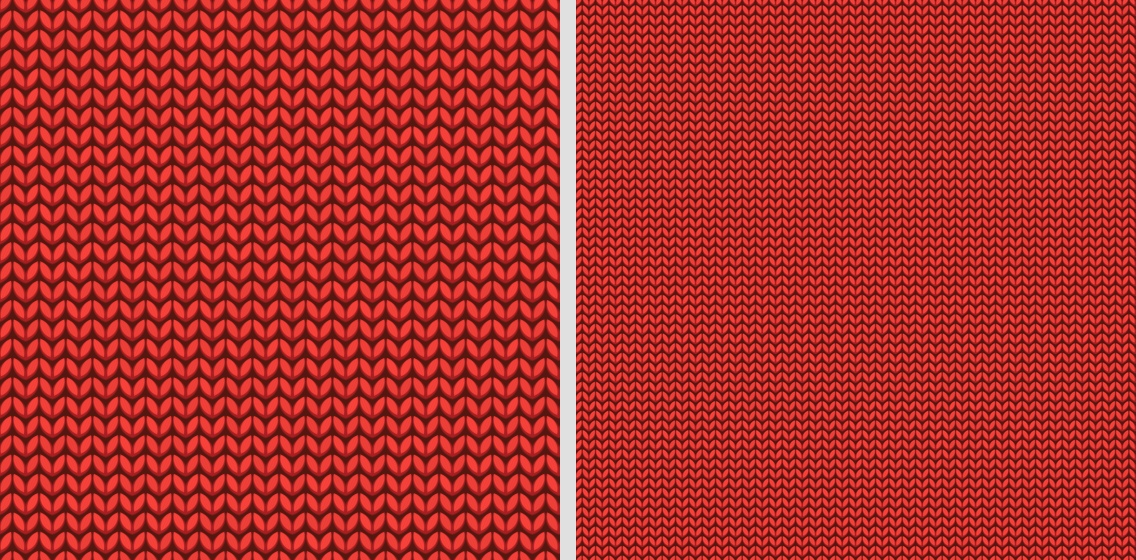
Left: one tile. Right: repeated 2 by 2.
Write a Shadertoy shader that draws this texture.

```glsl
const vec2 REPEATS = vec2(21.0, 29.0);        // stitches across and down
const vec2 PHASE = vec2(0.965, 0.98);         // position of the first stitch
const float ROW = REPEATS.x / REPEATS.y;      // row height in stitch widths

const vec3 GAP = vec3(0.33, 0.095, 0.065);
const vec3 SHADE = vec3(0.66, 0.12, 0.13);
const vec3 RIM = vec3(0.80, 0.18, 0.17);
const vec3 YARN = vec3(0.945, 0.25, 0.22);

// Half of one V, mirrored about x = 0; lengths in stitch widths
const vec2 LEAF_CENTER = vec2(0.255, 0.0);
const vec2 LEAF_AXIS = vec2(0.19, 0.35);
const float LEAF_WIDTH = 0.158;
const vec2 BODY_CENTER = vec2(0.22, -0.08);
const vec2 BODY_AXIS = vec2(0.25, 0.40);
const float BODY_WIDTH = 0.195;
const float RIM_WIDTH = 0.02;
const float CREASE_WIDTH = 0.05;
const float CREASE_DEPTH = 0.22;
const float TONE_VARIATION = 0.05;
const float FIBRE_DEPTH = 0.015;
const float FIBRE_FREQUENCY = 75.0;

float hash(vec2 p) {
    vec3 q = fract(vec3(p.xyx) * 0.1031);
    q += dot(q, q.yzx + 33.33);
    return fract((q.x + q.y) * q.z);
}

// Signed distance to a pointed leaf with tips at +axis and -axis
float leafDistance(vec2 p, vec2 axis, float width) {
    float halfLength = length(axis);
    vec2 dir = axis / halfLength;
    vec2 q = abs(vec2(p.x * dir.y - p.y * dir.x, dot(p, dir)));
    float offset = 0.5 * (halfLength * halfLength - width * width) / width;
    if (halfLength * q.x < offset * (q.y - halfLength)) {
        return length(q - vec2(0.0, halfLength));
    }
    return length(q + vec2(offset, 0.0)) - offset - width;
}

// Coverage of a shape whose edge is softened by the given width
float cover(float d, float softness) {
    return 1.0 - smoothstep(-softness, softness, d);
}

void mainImage(out vec4 fragColor, in vec2 fragCoord) {
    vec2 grid = fragCoord / iResolution.xy * REPEATS - PHASE;
    vec2 cell = floor(grid + 0.5);
    vec2 local = grid - cell;
    float side = step(0.0, local.x);
    vec2 p = vec2(abs(local.x), local.y * ROW);
    float pixel = REPEATS.x / iResolution.x;
    float edge = max(0.015, 0.6 * pixel);

    // Nearest leaf, and the two nearest bodies, among neighbouring rows
    float leaf = 1e3, body = 1e3, nextBody = 1e3, row = 0.0;
    vec2 leafPoint = vec2(0.0);
    for (int j = -1; j <= 1; j++) {
        vec2 q = p - vec2(0.0, float(j) * ROW);
        float d = leafDistance(q - LEAF_CENTER, LEAF_AXIS, LEAF_WIDTH);
        if (d < leaf) {
            leaf = d;
            row = float(j);
            leafPoint = q - LEAF_CENTER;
        }
        float b = leafDistance(q - BODY_CENTER, BODY_AXIS, BODY_WIDTH);
        nextBody = min(nextBody, max(b, body));
        body = min(body, b);
    }

    // Dark gaps, shaded yarn, and the crease between rows
    float crease = 1.0 - smoothstep(0.0, CREASE_WIDTH + pixel, nextBody - body);
    float shaded = cover(body, max(0.045, edge));
    vec3 color = mix(GAP, SHADE, shaded * (1.0 - CREASE_DEPTH * crease));

    // Lit leaf with its rim, fine fibres and a tone of its own
    vec2 stitch = mod(cell + vec2(0.0, row), REPEATS);
    float tone = (hash(vec2(stitch.x * 2.0 + side, stitch.y)) - 0.5) * TONE_VARIATION;
    float across = dot(leafPoint, normalize(vec2(LEAF_AXIS.y, -LEAF_AXIS.x)));
    float fibre = sin(across * FIBRE_FREQUENCY + leafPoint.y * 9.0) * FIBRE_DEPTH;
    vec3 lit = YARN * (1.0 + tone + fibre);
    color = mix(color, RIM, cover(leaf, edge));
    color = mix(color, lit, cover(leaf + RIM_WIDTH, edge));

    fragColor = vec4(color, 1.0);
}
```
